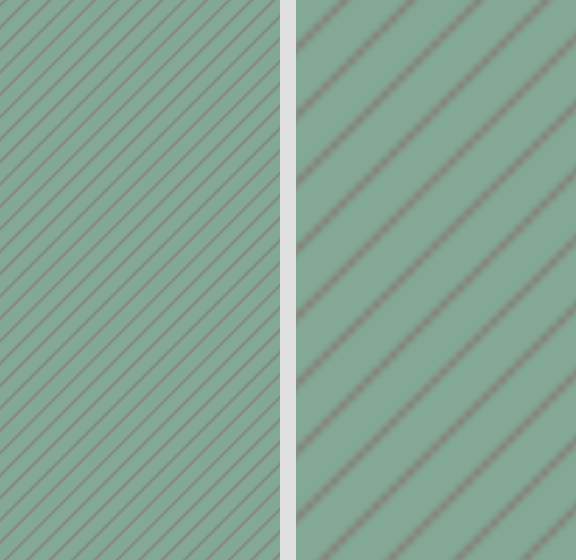
Left, the full canvas; right, a detail of the centre.
Give the GLSL for this pattern, as a WebGL 2 fragment shader.

```glsl
#version 300 es
precision highp float;
// Soft, finely beaded brown diagonal stripes on a sage green ground.

uniform vec2 u_resolution;
out vec4 fragColor;

const vec3 SAGE = vec3(0.512, 0.664, 0.590);
const vec3 BROWN = vec3(0.512, 0.525, 0.475);

const float STRIPES_ACROSS = 12.5;    // stripes per canvas width
const float STRIPE_PHASE = 0.23;      // offset in stripe periods
const float STRIPE_SOFTNESS = 0.105;  // falloff radius in stripe periods
const float BEADS_ACROSS = 100.0;     // beads per canvas width
const float BEAD_DEPTH = 0.28;

// Signed distance to the nearest repeat, in periods.
float repeatDistance(float coord, float phase) {
  return fract(coord - phase + 0.5) - 0.5;
}

// Bell-shaped stripe profile, one at the centre line.
float softStripe(float dist, float radius) {
  float t = dist / radius;
  return exp(-t * t);
}

// Periodic fading along a stripe, between 1 - depth and 1.
float beading(float coord, float depth) {
  return 1.0 - depth * (0.5 - 0.5 * cos(6.28319 * coord));
}

void main() {
  // Both axes are measured in canvas widths.
  vec2 p = gl_FragCoord.xy / u_resolution.x;

  // Coordinates across and along the rising diagonals.
  float across = (p.x - p.y) * STRIPES_ACROSS;
  float along = 0.5 * (p.x + p.y) * BEADS_ACROSS;

  float dist = repeatDistance(across, STRIPE_PHASE);
  float ink = softStripe(dist, STRIPE_SOFTNESS) * beading(along, BEAD_DEPTH);

  fragColor = vec4(mix(SAGE, BROWN, ink), 1.0);
}
```
